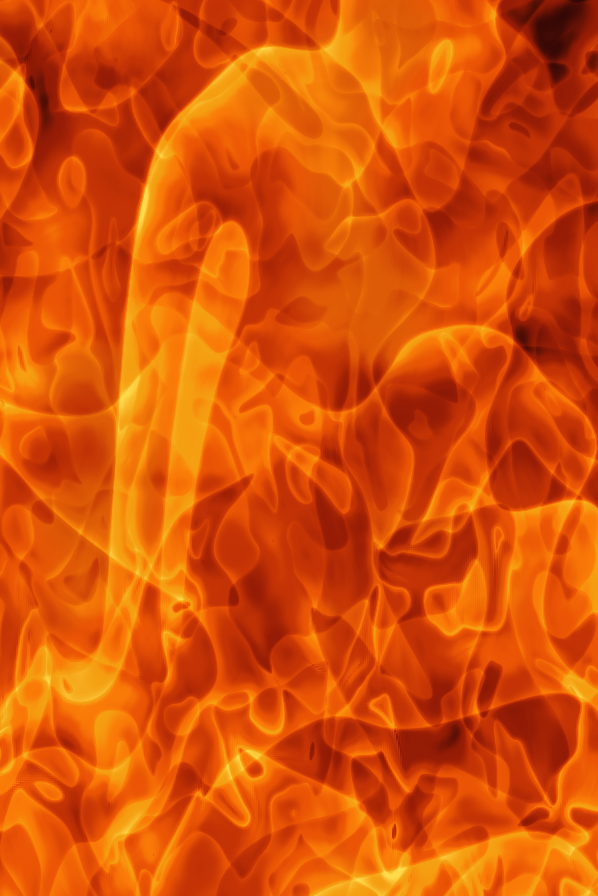
Reproduce this texture procedurally as a WebGL 2 fragment shader.

```glsl
#version 300 es
precision highp float;
// A wall of fire: overlapping translucent flame sheets with bright, thin rims.
// Each layer cuts warped gradient noise into bands; the bands' folds glow on one
// side. Summed heat, darkened by smoke, is then coloured by a fire ramp.

uniform vec2 u_resolution;
out vec4 fragColor;

const int   LAYERS       = 4;
const float FIRST_SCALE  = 2.7;    // sheet frequency per canvas height
const float SCALE_STEP   = 1.75;
const float BANDS        = 2.1;    // folds per unit of noise
const float RIM_GLOW     = 0.013;  // soft side of a rim, in canvas heights
const float RIM_EDGE     = 0.0025; // sharp side of a rim
const float RIM_HEAT     = 0.34;
const float SHEET_HEAT   = 0.24;
const float BROAD_HEAT   = 0.34;
const float BASE_HEAT    = 0.45;
const float SMOKE_DEPTH  = 0.30;
const vec2  FLAME_SHAPE  = vec2(1.25, 0.80); // taller than wide

const vec3 SOOT   = vec3(0.20, 0.03, 0.02);
const vec3 EMBER  = vec3(0.59, 0.11, 0.02);
const vec3 RED    = vec3(0.77, 0.20, 0.02);
const vec3 ORANGE = vec3(0.92, 0.33, 0.02);
const vec3 AMBER  = vec3(0.98, 0.48, 0.03);
const vec3 YELLOW = vec3(0.96, 0.62, 0.07);
const vec3 PALE   = vec3(1.00, 0.86, 0.30);
const vec3 OCHRE  = vec3(0.83, 0.38, 0.03);

vec2 gradientAt(vec2 cell) {
    vec3 h = fract(cell.xyx * vec3(0.1031, 0.1030, 0.0973));
    h += dot(h, h.yzx + 33.33);
    float angle = 6.2832 * fract((h.x + h.y) * h.z);
    return vec2(cos(angle), sin(angle));
}

float noise(vec2 p) {
    vec2 i = floor(p), f = p - i;
    vec2 u = f * f * f * (f * (f * 6.0 - 15.0) + 10.0);
    vec2 e = vec2(0.0, 1.0);
    float low  = mix(dot(gradientAt(i), f), dot(gradientAt(i + e.yx), f - e.yx), u.x);
    float high = mix(dot(gradientAt(i + e), f - e), dot(gradientAt(i + 1.0), f - 1.0), u.x);
    return mix(low, high, u.y);
}

float fbm(vec2 p) {
    float sum = 0.0, amp = 1.0;
    for (int i = 0; i < 4; i++) {
        sum += amp * noise(p);
        p = mat2(1.6, 1.2, -1.2, 1.6) * p + 7.3;
        amp *= 0.5;
    }
    return sum;
}

vec2 warp(vec2 p, float frequency, float amount) {
    vec2 q = p * frequency;
    return p + amount * vec2(noise(q + 3.7), noise(q + 41.2));
}

mat2 rotation(float a) {
    return mat2(cos(a), sin(a), -sin(a), cos(a));
}

// x: sheet body fading away from its fold, y: glowing rim along the fold
vec2 flameSheet(vec2 q, float thickness) {
    float v = noise(q) * BANDS + 0.35 * noise(q * 0.5 + 19.0);
    float slope = max(length(vec2(dFdx(v), dFdy(v))) * u_resolution.y, 3.0);
    float f = fract(v);
    float edge = exp(-(1.0 - f) / (slope * RIM_EDGE));
    float glow = exp(-f / (slope * RIM_GLOW * thickness));
    return vec2(mix(1.0 - f, 1.0, edge), max(edge, glow));
}

vec3 fireRamp(float heat) {
    vec3 c = mix(SOOT, EMBER, smoothstep(0.00, 0.22, heat));
    c = mix(c, RED,    smoothstep(0.22, 0.37, heat));
    c = mix(c, ORANGE, smoothstep(0.37, 0.52, heat));
    c = mix(c, AMBER,  smoothstep(0.52, 0.66, heat));
    c = mix(c, YELLOW, smoothstep(0.66, 0.80, heat));
    return mix(c, PALE, smoothstep(0.80, 1.15, heat));
}

void main() {
    vec2 p = gl_FragCoord.xy / u_resolution.y;
    float heat = BASE_HEAT + BROAD_HEAT * fbm(warp(p * 3.0, 0.8, 0.6) + 11.0);

    // Low flames break into finer tongues
    float turbulence = smoothstep(0.50, 0.18, p.y + 0.3 * noise(p * 3.0 + 5.0));

    // Layered sheets, large to small, leaning in alternate directions
    float scale = FIRST_SCALE;
    for (int i = 0; i < LAYERS; i++) {
        float k = float(i);
        float lean = 0.45 * cos(k * 2.6 + 0.4);
        vec2 q = rotation(lean) * p * FLAME_SHAPE * scale + 17.3 * (k + 1.0);
        q = warp(warp(q, 0.7, 0.85), 1.6, 0.32);
        vec2 sheet = flameSheet(q, inversesqrt(1.0 + k));
        float weight = mix(1.0 / (1.0 + 0.55 * k), 0.55 + 0.07 * k, turbulence);
        float rimMask = smoothstep(-0.15, 0.40, noise(q * 0.6 + 63.0));
        heat += weight * (SHEET_HEAT * (sheet.x - 0.5) + RIM_HEAT * rimMask * sheet.y);
        scale *= SCALE_STEP;
    }

    // Fine rising streaks and drifting sideways smoke
    vec2 drift = warp(p * 5.0, 1.0, 0.7);
    heat += 0.07 * fbm(drift * vec2(4.0, 1.6));
    float smoke = smoothstep(0.10, 0.60, fbm(drift * vec2(0.5, 0.9) + 29.0));
    heat -= SMOKE_DEPTH * smoke * (0.75 + 0.6 * noise(drift * vec2(1.5, 5.0)));

    // Dull translucent veils over the flames
    float veil = smoothstep(0.12, 0.42, noise(drift * 0.8 + 83.0));
    vec3 color = mix(fireRamp(heat), OCHRE, 0.55 * veil * smoothstep(0.30, 0.50, heat)
                     * smoothstep(0.75, 0.55, heat));
    fragColor = vec4(color, 1.0);
}
```
